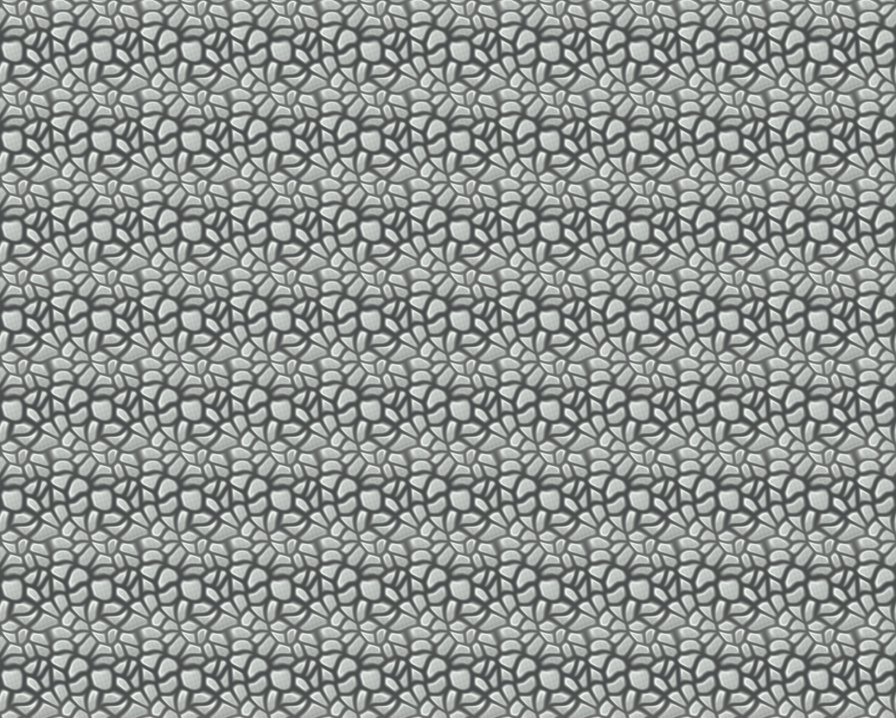
A WebGL 1 fragment shader for this texture:

```glsl
precision highp float;
// Seamless grey cobbles: bevelled, glinting stones in soft dark mortar, paler in narrow bands.

uniform vec2 u_resolution;

const vec2 REPEATS = vec2(10.0, 8.0);      // tiles across and down
const vec2 STONES = vec2(5.0, 6.0);        // stones per tile
const float JITTER = 0.88;                 // irregularity of stone centres
const float ROUNDING = 24.0;               // higher gives sharper corners
const float BEVEL = 0.21;                  // width of the sloping stone edge
const float GAP = 0.022;                   // extra mortar width in dark areas
const float SHRINK = 0.045;                // largest random shrinking of a stone
const float BAND_HEIGHT = 0.95;            // height of the pale band in a tile
const float RIM_DEPTH = 0.18;              // distance of the glint from the edge
const float RIM_WIDTH = 0.06;
const float TONE_RANGE = 0.16;             // brightness spread between stones
const vec2 LIGHT_DIR = vec2(-0.6, 0.8);
const vec3 MORTAR_DARK = vec3(0.29, 0.30, 0.30);
const vec3 MORTAR_PALE = vec3(0.42, 0.43, 0.42);
const vec3 STONE = vec3(0.715, 0.735, 0.72);
const vec3 GLINT = vec3(0.95, 0.97, 0.95);
const float TAU = 6.2831853;

vec2 hash2(vec2 p) {
  return fract(sin(vec2(dot(p, vec2(127.1, 311.7)), dot(p, vec2(269.5, 183.3)))) * 4375.85);
}

// Stone centre; cell indices wrap at the tile border
vec2 stoneCentre(vec2 cell) {
  return cell + 0.5 + JITTER * (hash2(mod(cell, STONES) + 3.7) - 0.5);
}

// Periodic warp: bends the outlines and varies the stone sizes
vec2 warp(vec2 uv) {
  vec2 bend = 0.02 * sin(TAU * (uv.yx * vec2(2.0, 3.0) + uv * vec2(1.0, 2.0)));
  bend.x += 0.035 * sin(TAU * (uv.x + uv.y));
  bend.y += 0.03 * sin(TAU * (uv.y - BAND_HEIGHT));
  return uv + bend;
}

vec3 cobbles(vec2 uv) {
  vec2 p = warp(uv) * STONES;

  // Nearest stone
  vec2 home = vec2(0.0);
  vec2 toCentre = vec2(0.0);
  float nearest = 100.0;
  for (int j = -1; j <= 1; j++) {
    for (int i = -1; i <= 1; i++) {
      vec2 cell = floor(p) + vec2(float(i), float(j));
      vec2 offset = stoneCentre(cell) - p;
      float dist2 = dot(offset, offset);
      if (dist2 < nearest) {
        nearest = dist2;
        home = cell;
        toCentre = offset;
      }
    }
  }

  // Rounded distance to the borders shared with the neighbours
  float sum = 0.0;
  for (int j = -2; j <= 2; j++) {
    for (int i = -2; i <= 2; i++) {
      if (i != 0 || j != 0) {
        vec2 offset = stoneCentre(home + vec2(float(i), float(j))) - p;
        vec2 across = offset - toCentre;
        float border = dot(0.5 * (offset + toCentre), across / max(length(across), 0.001));
        sum += exp(-ROUNDING * border);
      }
    }
  }
  float edge = -log(sum) / ROUNDING;

  // Pale band with an uneven outline, and each stone's own size
  vec2 rnd = hash2(mod(home, STONES) + 17.3);
  float wave = uv.y - BAND_HEIGHT + 0.06 * sin(TAU * uv.x);
  float pale = pow(0.5 + 0.5 * cos(TAU * wave), 2.0);
  pale *= 0.8 + 0.2 * sin(TAU * (2.0 * uv.x + uv.y));
  edge -= GAP * (1.0 - pale) + SHRINK * rnd.y * (1.0 - 0.5 * pale);
  vec3 mortar = mix(MORTAR_DARK, MORTAR_PALE, pale);

  // Stone face with its own tone and faint streaks
  float streak = sin(TAU * dot(uv, vec2(7.0, 11.0))) * sin(TAU * dot(uv, vec2(13.0, -5.0)));
  float lit = dot(-toCentre, LIGHT_DIR);
  vec3 face = STONE * (1.0 + TONE_RANGE * (rnd.x - 0.5) + 0.035 * streak + 0.16 * lit);
  vec3 color = mix(mortar, face, smoothstep(-0.02, BEVEL, edge));

  // Broken bright rim, strongest towards a light that turns a little per stone
  float turn = 2.2 * (rnd.x - 0.5);
  vec2 glintDir = mat2(cos(turn), sin(turn), -sin(turn), cos(turn)) * LIGHT_DIR;
  float facing = smoothstep(-0.15, 0.3, dot(-toCentre, glintDir));
  float rimOffset = (edge - RIM_DEPTH) / RIM_WIDTH;
  float rim = exp(-rimOffset * rimOffset) * mix(0.2, 1.0, facing);
  return mix(color, GLINT, rim * mix(0.65, 1.0, fract(rnd.x * 7.0)));
}

void main() {
  // Four samples per pixel smooth the small stones
  vec3 color = vec3(0.0);
  for (int j = 0; j < 2; j++) {
    for (int i = 0; i < 2; i++) {
      vec2 subPixel = 0.5 * vec2(float(i), float(j)) - 0.25;
      vec2 uv = (gl_FragCoord.xy + subPixel) / u_resolution;
      color += 0.25 * cobbles(fract(uv * REPEATS));
    }
  }
  gl_FragColor = vec4(color, 1.0);
}
```
